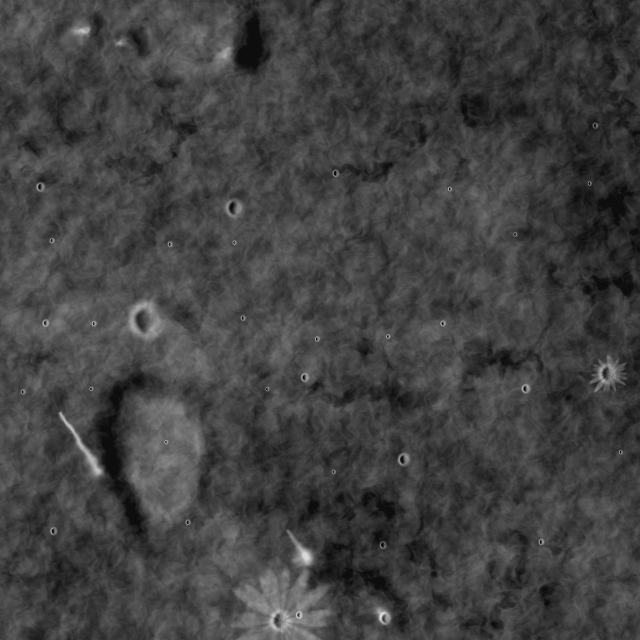
Reproduce this texture procedurally as a three.js fragment shader.

```glsl
// Grey cratered plain seen from above, lit from the left: gradient-noise
// soil with pitted ground and pale mottles, scattered small craters, and
// landmarks (a sunken basin, rayed craters, hills) from distance functions.

#define BASE_TONE 0.285
#define BROAD_CONTRAST 0.13
#define GRAIN_CONTRAST 0.11
#define RELIEF 0.10
#define PIT_DEPTH 0.15
#define MOTTLE_CELLS 13.0
#define MOTTLE_TONE 0.060
#define CRATER_CELLS 9.0
#define CRATER_SHARE 0.33

varying vec2 vUv;

vec2 hash2(vec2 c) {
  vec3 q = fract(c.xyx * vec3(0.1031, 0.1030, 0.0973));
  q += dot(q, q.yzx + 33.33);
  return fract((q.xx + q.yz) * q.zy);
}

float corner(vec2 cell, vec2 offset) {
  float a = 6.2832 * hash2(cell).x;
  return dot(vec2(cos(a), sin(a)), offset);
}

float gradientNoise(vec2 p) {
  vec2 i = floor(p), f = p - i, e = vec2(1.0, 0.0);
  vec2 u = f * f * f * (f * (f * 6.0 - 15.0) + 10.0);
  return mix(mix(corner(i, f), corner(i + e, f - e), u.x),
             mix(corner(i + e.yx, f - e.yx), corner(i + 1.0, f - 1.0), u.x), u.y);
}

float fbm(vec2 p) {
  float sum = 0.0, amp = 1.0;
  for (int i = 0; i < 4; i++) {
    sum += amp * gradientNoise(p);
    p = mat2(1.6, 1.2, -1.2, 1.6) * p + 17.3;
    amp *= 0.58;
  }
  return sum;
}

float blob(vec2 p, vec2 centre, vec2 size) {
  vec2 d = (p - centre) / size;
  return exp(-dot(d, d));
}

// Bright streak from a to b, widest at b
float streak(vec2 p, vec2 a, vec2 b, float width) {
  vec2 ab = b - a;
  float t = clamp(dot(p - a, ab) / dot(ab, ab), 0.0, 1.0);
  float d = length(p - a - ab * t) / (width * mix(0.4, 1.0, t));
  return exp(-d * d);
}

// Lit left flank with a shadow on the right
float hill(vec2 p, vec2 centre, float size) {
  return 0.36 * blob(p, centre, vec2(size, 0.8 * size))
       - 0.17 * blob(p, centre + vec2(2.6, 0.3) * size, vec2(1.5, 2.0) * size);
}

// Pale rim, shadowed left wall and lit right wall
float crater(vec2 p, vec2 centre, float radius) {
  vec2 d = (p - centre) / radius;
  float l = length(d), ring = (l - 1.05) / 0.3;
  float bowl = 1.0 - smoothstep(0.65, 1.05, l);
  return exp(-ring * ring) * (0.17 - 0.10 * d.x)
       + bowl * mix(-0.22, 0.20, smoothstep(-0.6, 0.3, d.x));
}

// Ragged bright blanket with radial spikes
float ejecta(vec2 p, vec2 centre, float radius) {
  vec2 d = (p - centre) / radius;
  float l = length(d);
  float ray = gradientNoise(d / max(l, 0.001) * 4.0 + centre * 40.0);
  float reach = 0.82 + 0.65 * ray;
  return (1.0 - smoothstep(reach - 0.15, reach + 0.08, l)) * (0.14 + 0.16 * ray);
}

float mottles(vec2 p) {
  vec2 g = p * MOTTLE_CELLS, cell = floor(g);
  float cover = 0.0;
  for (int k = 0; k < 9; k++) {
    vec2 id = cell + vec2(mod(float(k), 3.0), floor(float(k) / 3.0)) - 1.0;
    vec2 rnd = hash2(id + 51.0);
    float r = mix(0.2, 0.46, rnd.y * rnd.y) * step(0.35, rnd.x) + 0.01;
    float d = length(g - id - 0.2 - 0.6 * hash2(id + 9.0));
    cover = max(cover, 1.0 - smoothstep(0.65 * r, 1.05 * r, d));
  }
  return cover;
}

float smallCraters(vec2 p) {
  vec2 id = floor(p * CRATER_CELLS), rnd = hash2(id + 80.0);
  vec2 centre = (id + 0.2 + 0.6 * hash2(id + 23.0)) / CRATER_CELLS;
  float radius = mix(0.0028, 0.0085, rnd.y * rnd.y * rnd.y);
  return 1.3 * crater(p, centre, radius) * step(rnd.x, CRATER_SHARE);
}

// Egg-shaped pale floor, dark walls and a gleaming scarp on the left
float basin(vec2 p) {
  vec2 q = (p - vec2(0.258, 0.275)) / vec2(0.058, 0.105);
  q.x /= 1.0 + 0.3 * clamp(q.y, -1.5, 1.0);
  float l = length(q), left = smoothstep(-0.1, 0.8, -q.x);
  float wall = (l - mix(1.22, 1.42, left)) / mix(0.16, 0.27, left);
  float shade = mix(0.08, 0.22, left) * smoothstep(-1.5, -0.5, q.y);
  return 0.11 * (1.0 - smoothstep(0.8, 1.08, l)) - shade * exp(-wall * wall)
       + 0.10 * blob(p, vec2(0.307, 0.308), vec2(0.008, 0.02))
       + 0.10 * blob(p, vec2(0.128, 0.355), vec2(0.028, 0.022))
       + 0.46 * streak(p, vec2(0.094, 0.357), vec2(0.152, 0.262), 0.0075);
}

void main() {
  vec2 p = vUv;
  vec2 w = p + 0.014 * vec2(fbm(p * 18.0), fbm(p * 18.0 + 40.0));

  // Soil: broad shading, grain, side-lit relief and pitted patches
  float tone = BASE_TONE - 0.075 * smoothstep(0.3, 1.25, p.x + 0.35 * p.y);
  tone += BROAD_CONTRAST * fbm(p * 3.2 + 5.0) + GRAIN_CONTRAST * fbm(p * 26.0);
  tone += RELIEF * (fbm(w * 34.0) - fbm(w * 34.0 + vec2(0.22, -0.08)));
  float rough = smoothstep(-0.15, 0.4, gradientNoise(p * 4.5 + 12.0));
  rough = max(rough, blob(p, vec2(0.8, 0.41), vec2(0.14, 0.08)));
  tone -= PIT_DEPTH * rough * smoothstep(0.02, 0.55, fbm(w * 17.0 + 3.0));
  tone += 0.05 * blob(w, vec2(0.6, 0.52), vec2(0.2, 0.12));
  tone -= 0.07 * blob(w, vec2(0.6, 0.17), vec2(0.13, 0.08));
  tone -= 0.05 * blob(w, vec2(0.93, 0.66), vec2(0.09, 0.14));
  float paleSide = 1.0 - smoothstep(0.25, 0.95, p.x + 0.5 * p.y);
  tone += MOTTLE_TONE * mix(0.25, 1.0, paleSide) * mottles(w);

  // Landmarks
  tone += basin(mix(p, w, 0.45));
  tone += 0.09 * blob(w, vec2(0.3, 0.93), vec2(0.07, 0.06));
  tone -= 0.19 * blob(w, vec2(0.392, 0.935), vec2(0.03, 0.06));
  tone += hill(w, vec2(0.347, 0.914), 0.014) + hill(w, vec2(0.125, 0.952), 0.009);
  tone += hill(w, vec2(0.19, 0.934), 0.009) + hill(w, vec2(0.59, 0.035), 0.013);
  tone += hill(w, vec2(0.48, 0.123), 0.015);
  tone += 0.3 * streak(p, vec2(0.45, 0.17), vec2(0.48, 0.128), 0.007);

  // Craters
  tone += ejecta(p, vec2(0.44, 0.03), 0.088) + crater(p, vec2(0.44, 0.03), 0.014);
  tone += ejecta(p, vec2(0.952, 0.416), 0.03) + crater(p, vec2(0.952, 0.416), 0.013);
  tone += crater(p, vec2(0.231, 0.5), 0.023) + crater(p, vec2(0.368, 0.675), 0.012);
  tone += smallCraters(p);

  gl_FragColor = vec4(vec3(clamp(tone, 0.05, 0.85)), 1.0);
}
```
